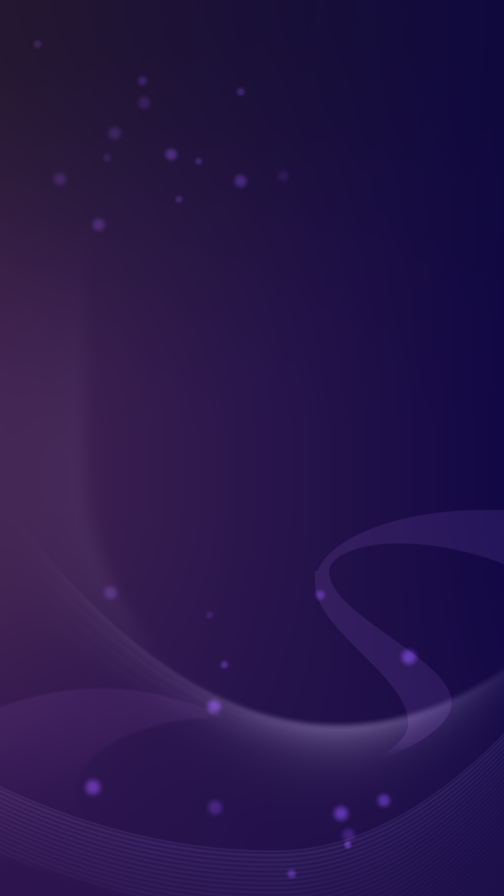
Give the GLSL for this background, as a Shadertoy shader.

```glsl
const float TAU = 6.2831853;
const float HEIGHT = 1.7778;
const vec3 LAVENDER = vec3(0.28, 0.27, 0.26);
const vec3 VIOLET = vec3(0.30, 0.17, 0.48);

float hash(float n) {
    return fract(sin(n * 127.1) * 43758.5453);
}

float above(float value, float edge, float soft) {
    return smoothstep(-soft, soft, value - edge);
}

float parabola(float x, float center, float base, float bend) {
    return base + bend * (x - center) * (x - center);
}

// Upper height of an ellipse that runs flat to the right of its center
float arch(float x, vec2 center, vec2 radii) {
    float t = min(x - center.x, 0.0) / radii.x;
    return center.y + radii.y * sqrt(max(1.0 - t * t, 0.0));
}

vec3 backdrop(vec2 uv) {
    float low = smoothstep(0.0, 0.45, uv.y);
    float high = smoothstep(0.5, 1.0, uv.y);
    vec3 left = mix(vec3(0.18, 0.08, 0.31), vec3(0.26, 0.14, 0.32), low);
    left = mix(left, vec3(0.14, 0.09, 0.19), high);
    vec3 right = mix(vec3(0.10, 0.05, 0.28), vec3(0.07, 0.03, 0.27), low);
    right = mix(right, vec3(0.06, 0.035, 0.24), high);
    return mix(left, right, uv.x);
}

// Pale curtain with a curved right edge
float curtain(vec2 p) {
    float fall = max(0.85 - p.y, 0.0);
    float inside = 0.167 + 1.05 * fall * fall - p.x;
    float span = smoothstep(0.4, 0.62, p.y) * (1.0 - smoothstep(0.8, 1.4, p.y));
    return above(inside, 0.0, 0.03) * exp(-max(inside, 0.0) / 0.12) * span;
}

// Hill-shaped veil with an elliptical hollow
float veil(vec2 p, float soft) {
    float hill = above(parabola(p.x, 0.2, 0.412, -0.95), p.y, soft);
    float hollow = above(length((p - vec2(0.44, 0.204)) / vec2(0.29, 0.15)), 1.0, 0.03);
    return hill * hollow * smoothstep(0.12, 0.4, p.y) * (1.0 - smoothstep(0.35, 0.55, p.x));
}

// S-shaped ribbon: an arched top joined to a swinging tail
float ribbon(vec2 p, float soft) {
    float outer = arch(p.x, vec2(0.961, 0.62), vec2(0.336, 0.146));
    float bow = max(p.x - 0.787, 0.0);
    float inner = arch(p.x, vec2(0.787, 0.644), vec2(0.134, 0.0556)) - 0.907 * bow * bow;
    float top = above(outer, p.y, soft) * above(p.y, inner, soft);

    vec2 hook = max(vec2(0.343, 0.384) - p.y, 0.0);
    vec2 swing = 1.0 - smoothstep(vec2(0.343, 0.384), vec2(0.62, 0.644), vec2(p.y));
    vec2 sides = vec2(0.625, 0.653) + vec2(0.185, 0.243) * swing
               - vec2(13.0, 10.8) * hook * hook;
    float tail = above(p.x, sides.x, soft) * above(sides.y, p.x, soft);
    tail *= smoothstep(0.27, 0.31, p.y);
    return p.y > 0.644 ? top : tail;
}

// Crescent of light under the main sweep
float crescent(vec2 p) {
    float depth = parabola(p.x, 0.671, 0.338, 1.01) - p.y;
    float reach = (p.x - 0.69) / 0.28;
    return above(depth, 0.0, 0.011) * exp(-max(depth, 0.0) / 0.05) * exp(-reach * reach);
}

// Thin strands trailing to the left of the sweep
float strands(vec2 p) {
    float sum = 0.0;
    for (float i = 0.0; i < 4.0; i++) {
        float depth = parabola(p.x, 0.671, 0.338 - 0.012 * i, 1.01 - 0.07 * i) - p.y;
        sum += above(depth, 0.0, 0.004) * exp(-max(depth, 0.0) / 0.025) / (1.0 + i);
    }
    return sum * smoothstep(0.0, 0.28, p.x) * (1.0 - smoothstep(0.3, 0.75, p.x));
}

// Woven sheet of fine parallel lines
float mesh(vec2 p, float soft) {
    float depth = parabola(p.x, 0.544, 0.09, p.x < 0.544 ? 0.432 : 1.12) - p.y;
    float line = 0.5 + 0.5 * cos(TAU * 108.0 * depth);
    float corner = above(p.y, 0.08 - 0.31 * p.x, 0.01);
    return above(depth, 0.0, soft) * exp(-max(depth, 0.0) / 0.16) * corner * (0.35 + 0.65 * line);
}

// Soft round lights scattered inside a box
float lights(vec2 p, vec2 corner, vec2 size, float seed) {
    float sum = 0.0;
    for (float i = 0.0; i < 13.0; i++) {
        float n = seed + i * 3.0;
        vec2 center = corner + size * vec2(hash(n), hash(n + 1.0));
        float radius = mix(0.010, 0.024, hash(n + 2.0));
        float strength = mix(0.25, 0.8, hash(n + 0.5));
        sum += strength * (1.0 - smoothstep(0.15 * radius, radius, length(p - center)));
    }
    return sum;
}

void mainImage(out vec4 fragColor, in vec2 fragCoord) {
    vec2 uv = fragCoord / iResolution.xy;
    vec2 p = uv * vec2(1.0, HEIGHT);
    float soft = 1.0 / iResolution.x;

    vec3 color = backdrop(uv);
    color += vec3(0.045, 0.05, 0.045) * curtain(p);
    color += vec3(0.045, 0.03, 0.05) * veil(p, soft * 2.0);
    color += vec3(0.07, 0.05, 0.08) * ribbon(p, soft);
    color += LAVENDER * (crescent(p) + 0.16 * strands(p));
    color += vec3(0.075, 0.07, 0.09) * mesh(p, soft);

    // Upper and lower groups of lights
    color += VIOLET * 0.7 * lights(p, vec2(0.07, 1.28), vec2(0.57, 0.43), 1.0);
    color += VIOLET * lights(p, vec2(0.12, 0.03), vec2(0.75, 0.6), 61.0);

    fragColor = vec4(color, 1.0);
}
```
